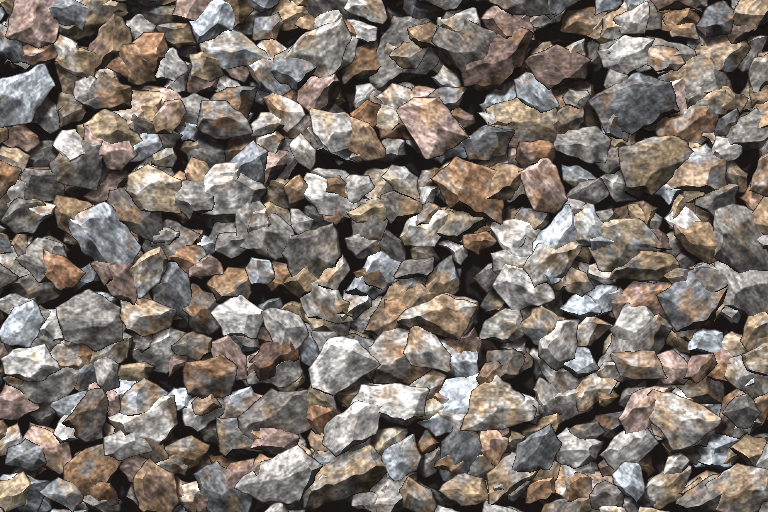
Reproduce this texture procedurally as a WebGL 1 fragment shader.

```glsl
precision highp float;
uniform vec2 u_resolution;

#define STONE_SIZE 0.118
#define LAYER_SHRINK 0.72
#define FLATNESS 0.69
#define MAX_TURN 0.95
#define ROUGH_EDGE 0.007
#define SHADOW_OFFSET vec2(-0.004, 0.012)
#define LIGHT_DIR vec3(-0.25, 0.72, 0.72)
#define AMBIENT 0.22
#define SUNLIGHT 1.06
#define GRAIN 0.85
#define WARMTH 0.66
#define GAP_COLOR vec3(0.065, 0.052, 0.05)

vec3 hash3(vec2 p) {
  vec3 q = fract(p.xyx * vec3(0.1031, 0.1030, 0.0973));
  q += dot(q, q.yxz + 33.33);
  return fract((q.xxy + q.yzz) * q.zyx);
}

float hash1(vec2 p) {
  vec3 q = fract(p.xyx * 0.1031);
  q += dot(q, q.yzx + 33.33);
  return fract((q.x + q.y) * q.z);
}

float noise(vec2 p) {
  vec2 i = floor(p), f = fract(p);
  f = f * f * (3.0 - 2.0 * f);
  float low = mix(hash1(i), hash1(i + vec2(1.0, 0.0)), f.x);
  float high = mix(hash1(i + vec2(0.0, 1.0)), hash1(i + 1.0), f.x);
  return mix(low, high, f.y);
}

float fbm(vec2 p) {
  float sum = 0.0, amp = 0.5;
  for (int i = 0; i < 3; i++) {
    sum += amp * noise(p);
    p = mat2(1.6, 1.2, -1.2, 1.6) * p + 17.3;
    amp *= 0.6;
  }
  return sum;
}

// Broken stone: a tilted top cut by side planes.
// Returns height at d, height at e, outline distance at d and at e.
vec4 brokenStone(vec2 d, vec2 e, vec2 seed, out vec3 normal) {
  vec2 tilt = (hash3(seed + 7.0).xy - vec2(0.5, 0.55)) * 0.8;
  vec2 height = 0.32 + vec2(dot(d, tilt), dot(e, tilt));
  vec2 outside = vec2(length(d), length(e)) - 1.12;
  vec2 spoke = vec2(1.0, 0.0);
  normal = vec3(-tilt, 1.0);
  for (int i = 0; i < 6; i++) {
    vec3 rnd = hash3(seed + float(i) * vec2(3.7, 11.3));
    vec2 dir = normalize(spoke + (rnd.x - 0.5) * 0.9 * vec2(-spoke.y, spoke.x));
    vec2 k = vec2(dot(d, dir), dot(e, dir)) - mix(0.62, 0.95, rnd.y);
    float slope = mix(0.4, 2.2, rnd.z * rnd.z);
    vec2 side = 0.03 - k * slope;
    float cut = smoothstep(-0.025, 0.025, height.x - side.x);
    normal = mix(normal, vec3(dir * slope, 1.0), cut);
    height = min(height, side);
    outside = max(outside, k);
    spoke = mat2(0.5, 0.866, -0.866, 0.5) * spoke;
  }
  return vec4(height, outside);
}

// Grey rock with blue, purple, tan and rust variants
vec3 rockColor(vec2 seed, vec2 local) {
  vec3 rnd = hash3(seed + 3.3);
  vec2 q = local + rnd.xy * 40.0;
  vec3 col = mix(vec3(0.46, 0.44, 0.425), vec3(0.90, 0.885, 0.87), rnd.x);
  col *= mix(vec3(1.0), vec3(0.93, 0.98, 1.04), step(rnd.z, 0.22));
  col *= mix(vec3(1.0), vec3(0.97, 0.86, 0.83), step(0.88, rnd.z));
  vec3 warm = mix(vec3(0.72, 0.62, 0.47), vec3(0.62, 0.43, 0.28), hash1(seed + 9.1));
  float stain = smoothstep(0.42, 0.78, fbm(q * 1.7) + 0.6 * (rnd.y - 0.5));
  col = mix(col, warm, WARMTH * stain);
  return col * (1.0 + GRAIN * (fbm(q * vec2(4.0, 9.0)) - 0.49));
}

void main() {
  vec2 p = gl_FragCoord.xy / u_resolution.y;
  vec2 rough = vec2(noise(p * 55.0), noise(p * 55.0 + 91.0)) - 0.5;
  vec2 w = p + ROUGH_EDGE * rough;
  float top = -1.0, caster = -1.0, rim = 0.0, size = STONE_SIZE;
  vec2 local = vec2(0.0), seed = vec2(0.0);
  vec3 normal = vec3(0.0, 0.0, 1.0);

  // Smaller stones tend to lie lower in the heap
  for (int layer = 0; layer < 3; layer++) {
    vec2 cell = floor(w / size);
    for (int n = 0; n < 9; n++) {
      vec2 id = cell + vec2(mod(float(n), 3.0), floor(float(n) / 3.0)) - 1.0;
      vec2 key = id + 40.0 + float(layer) * vec2(57.0, 83.0);
      vec3 a = hash3(key);
      vec2 away = w - (id + 0.5 + 0.66 * (a.xy - 0.5)) * size;
      if (dot(away, away) > size * size) continue;
      vec3 b = hash3(key + 0.5);
      float rank = b.y - 0.18 * float(layer);
      if (rank + 0.75 < top || (layer == 0 && b.z < 0.22)) continue;
      float turn = (a.z - 0.5) * 2.0 * MAX_TURN;
      mat2 spin = mat2(cos(turn), -sin(turn), sin(turn), cos(turn));
      vec2 scale = size * mix(0.55, 0.82, b.x) * vec2(1.0, FLATNESS);
      vec2 d = spin * away / scale;
      vec2 toLight = spin * (away + SHADOW_OFFSET) / scale;
      vec3 facet;
      vec4 stone = brokenStone(d, toLight, key, facet);
      if (stone.z < 0.0 && rank + stone.x > top) {
        top = rank + stone.x;
        rim = -stone.z * scale.y;
        local = d * scale / STONE_SIZE * 2.0;
        seed = key;
        normal = vec3(facet.xy * spin, 1.0);
      }
      caster = max(caster, rank + stone.y - 2.8 * max(stone.w, 0.0));
    }
    size *= LAYER_SHRINK;
  }

  // Facet light, cast shadow, depth and softened outline
  normal.xy += 0.6 * rough;
  float sun = max(dot(normalize(normal), normalize(LIGHT_DIR)), 0.0);
  float shadow = smoothstep(0.12, 0.68, caster - top);
  float depth = mix(0.55, 1.0, smoothstep(-0.3, 0.5, top));
  float speckle = 0.8 + 0.4 * noise(p * 210.0);
  vec3 lit = rockColor(seed, local) * (AMBIENT + SUNLIGHT * sun) * depth * speckle;
  lit = mix(lit, GAP_COLOR + 0.1 * lit, 0.88 * shadow);
  float solid = smoothstep(0.0, 0.0025, rim);
  gl_FragColor = vec4(mix(GAP_COLOR + 0.25 * lit, lit, solid), 1.0);
}
```
